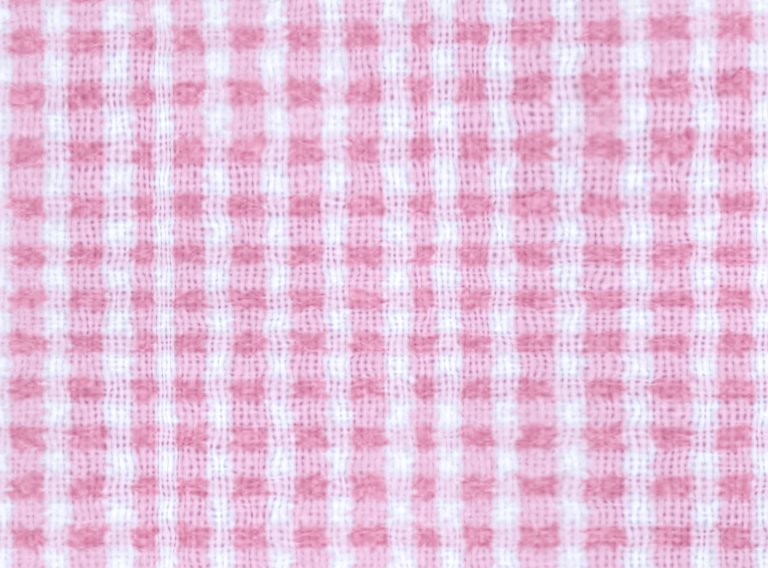
Write a Shadertoy shader that draws this texture.

```glsl
float hash(vec2 p) {
    return fract(sin(dot(p, vec2(127.1, 311.7))) * 43758.5453);
}

float noise(vec2 p) {
    vec2 i = floor(p), f = fract(p);
    f = f * f * (3.0 - 2.0 * f);
    return mix(mix(hash(i), hash(i + vec2(1, 0)), f.x),
               mix(hash(i + vec2(0, 1)), hash(i + vec2(1, 1)), f.x), f.y);
}

float bump(float x, float center, float width) {
    float d = (x - center) / width;
    return exp(-d * d);
}

// Stretched cloth: integer coordinates lie on the stripe centres
vec2 clothCoords(vec2 p) {
    p.x -= 0.011 * sin(3.1416 * p.x) * (p.y - 0.2);
    p.y += 0.035 * (p.x - 0.4) * max(0.0, 1.0 - p.y / 0.45);
    float column = p.x - 0.035 + 0.0143 * bump(p.x, 0.651, 0.078)
        + 0.022 * (smoothstep(0.182, 0.241, p.x) - smoothstep(0.73, 0.957, p.x));
    float row = p.y - 0.0616 - 0.037 * bump(p.y, 0.387, 0.21);
    return vec2(column / 0.0768, row / 0.0884);
}

void mainImage(out vec4 fragColor, in vec2 fragCoord) {
    vec2 uv = fragCoord / iResolution.xy;
    uv.y = 1.0 - uv.y;
    vec2 cloth = clothCoords(uv);
    cloth += 0.07 * (vec2(noise(cloth * 2.3), noise(cloth * 2.3 + 40.0)) - 0.5);

    // Plain weave, eight by seven uneven threads per check
    vec2 threads = cloth * vec2(8, 7);
    threads += 0.5 * (vec2(noise(threads * vec2(0.8, 0.4) + 9.0),
                           noise(threads * vec2(0.4, 0.8) + 71.0)) - 0.5);
    vec2 id = floor(threads), f = fract(threads) - 0.5;
    float warpOnTop = mod(id.x + id.y, 2.0);

    // Soft ragged stripes; two of the columns are narrow
    float column = round(cloth.x);
    float narrow = 1.0 - step(0.5, abs(abs(column - 4.5) - 2.5));
    vec2 halfWidth = vec2(0.285 - 0.085 * narrow + 0.015 * hash(vec2(column, 3)), 0.225);
    vec2 fray = 0.14 * (vec2(noise(threads * vec2(0.5, 1.2)),
                             noise(threads * vec2(1.2, 0.5) + 23.0)) - 0.5);
    vec2 edge = abs(cloth - round(cloth)) + fray - halfWidth;
    vec2 stripe = 1.0 - smoothstep(-0.085, 0.085, edge);
    vec2 halo = 1.0 - smoothstep(0.0, 0.2, edge);

    // Dye rubbed between the checks of the tenth column
    float rubbed = bump(uv.x, 0.784, 0.03) * bump(uv.y, 0.21, 0.08);
    stripe.y = max(stripe.y, 0.5 * rubbed);
    vec2 dye = stripe * mix(vec2(0.9, 1.0), vec2(1.0, 0.9), warpOnTop);

    vec3 white = mix(vec3(0.955, 0.968, 1.0), vec3(0.89, 0.875, 0.965), 0.7 * max(halo.x, halo.y));
    vec3 rowPink = vec3(0.935, 0.85, 0.94);
    vec3 columnPink = vec3(0.935, 0.78, 0.89);
    vec3 deepPink = vec3(0.885, 0.59, 0.72);
    vec3 color = mix(mix(white, rowPink, dye.y), mix(columnPink, deepPink, dye.y), dye.x);

    // Gaps of uneven depth between the threads, softer in blurred patches
    float focus = mix(0.5, 1.0, smoothstep(0.25, 0.6, noise(uv * vec2(7, 5) + 4.0)));
    focus *= 1.0 - 0.7 * rubbed;
    float overlap = stripe.x * stripe.y;
    vec2 toGap = abs(f) - 0.5;
    float depth = 0.35 + 1.1 * hash(floor(threads + 0.5));
    float gap = depth * exp(-dot(toGap * toGap, vec2(15, 11)));
    vec3 gapTint = mix(vec3(0.91, 0.89, 0.96), vec3(0.88, 0.76, 0.85), max(stripe.x, stripe.y));
    color *= mix(vec3(1), gapTint, gap * focus * (1.0 - 0.4 * overlap));

    // Rounded threads, ridged mostly along the columns
    float ridge = 0.3 - 3.5 * mix(0.35 * f.y * f.y, f.x * f.x, 0.55 + 0.45 * warpOnTop);
    color *= 1.0 + 0.08 * focus * ridge * (1.0 - 0.5 * overlap);

    // Fuzzy fibres, strongest on the dense checks
    float fibre = 0.6 * noise(threads * vec2(1.1, 1.7) + 15.0)
        + 0.4 * noise(threads * vec2(2.3, 3.1) + 57.0) - 0.5;
    color += fibre * mix(0.09, 0.25, overlap) * vec3(0.6, 1.0, 0.9);
    color *= 0.985 + 0.03 * noise(uv * 4.0);

    fragColor = vec4(clamp(color, 0.0, 1.0), 1.0);
}
```
